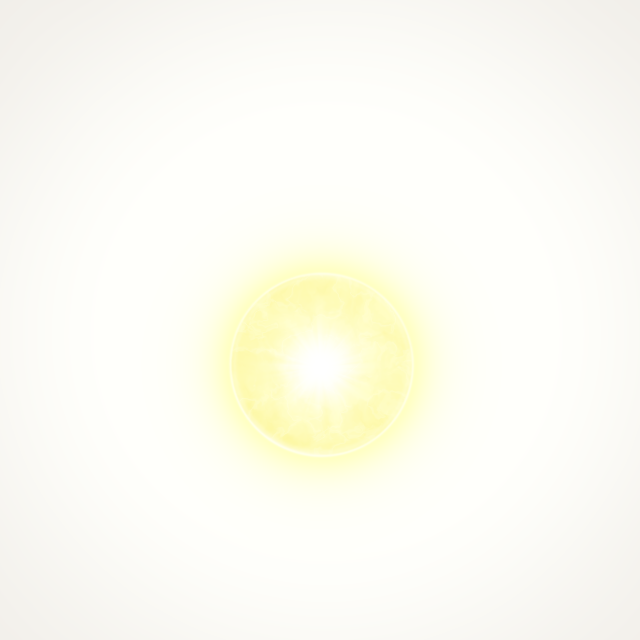
Write a Shadertoy shader that draws this background.

```glsl
// A pale yellow glowing orb with a white-hot core on a warm white, softly vignetted ground.

const vec2 ORB_CENTER = vec2(0.5026, 0.4300);
const vec2 CORE_CENTER = vec2(0.5010, 0.4265);
const vec2 LIGHT_CENTER = vec2(0.51, 0.48);
const float ORB_RADIUS = 0.1445;
const float RING_RADIUS = 0.1425;
const float RING_WIDTH = 0.0022;
const float CORE_RADIUS = 0.052;
const float GLOW_REACH = 0.034;
const float MOTTLE_SCALE = 42.0;

const vec3 GROUND = vec3(1.0, 1.0, 0.985);
const vec3 VIGNETTE = vec3(0.945, 0.935, 0.915);
const vec3 GLOW = vec3(1.0, 1.0, 0.70);
const vec3 ORB_LIGHT = vec3(1.0, 0.995, 0.77);
const vec3 ORB_DEEP = vec3(0.99, 0.965, 0.61);
const vec3 RING = vec3(1.0, 1.0, 0.88);
const vec3 WHITE = vec3(1.0);

float hash(vec2 p) {
    return fract(sin(dot(p, vec2(127.1, 311.7))) * 43758.5453);
}

float noise(vec2 p) {
    vec2 i = floor(p), f = fract(p);
    f = f * f * (3.0 - 2.0 * f);
    return mix(mix(hash(i), hash(i + vec2(1, 0)), f.x),
               mix(hash(i + vec2(0, 1)), hash(i + vec2(1, 1)), f.x), f.y);
}

float fbm(vec2 p) {
    float sum = 0.0, amp = 0.5;
    for (int i = 0; i < 4; i++) {
        sum += amp * noise(p);
        p = mat2(1.6, 1.2, -1.2, 1.6) * p + 7.3;
        amp *= 0.5;
    }
    return sum / 0.9375;
}

float gauss(float x, float width) {
    return exp(-x * x / (width * width));
}

vec3 background(vec2 p) {
    vec2 q = p - LIGHT_CENTER;
    float shade = smoothstep(0.31, 0.76, length(q * vec2(0.98, 1.0)));
    shade *= 0.96 + 0.08 * fbm(p * 6.0);
    return mix(GROUND, VIGNETTE, shade);
}

// Mottled body, deeper toward the rim and the left side
vec3 orbSurface(vec2 q) {
    float r = length(q) / ORB_RADIUS;
    vec2 warp = vec2(fbm(q * 30.0 + 3.0), fbm(q * 30.0 + 19.0)) - 0.5;
    float mottle = fbm(q * MOTTLE_SCALE + 2.0 * warp);
    float veins = gauss(fbm(q * 32.0 + 1.5 * warp + 41.0) - 0.5, 0.045);
    float depth = 0.12 + 0.36 * smoothstep(0.35, 0.95, r);
    depth += 0.9 * (mottle - 0.5) - 0.13 * q.x / ORB_RADIUS;
    vec3 color = mix(ORB_LIGHT, ORB_DEEP, clamp(depth, 0.0, 1.0));
    return mix(color, RING, 0.28 * veins);
}

// White centre with uneven radial streaks
float coreLight(vec2 q) {
    float r = length(q);
    vec2 dir = q / max(r, 1e-4);
    float streak = noise(dir * 7.0 + 20.0) * 0.6 + noise(dir * 17.0 + 50.0) * 0.4;
    float reach = CORE_RADIUS * (0.82 + 0.36 * streak);
    float heart = exp(-pow(r / reach, 3.0));
    float halo = 0.42 * gauss(r, CORE_RADIUS * (1.2 + 0.6 * streak));
    return clamp(heart + halo * (1.0 - heart), 0.0, 1.0);
}

void mainImage(out vec4 fragColor, in vec2 fragCoord) {
    float unit = min(iResolution.x, iResolution.y);
    vec2 p = (fragCoord - 0.5 * iResolution.xy) / unit + 0.5;
    vec2 q = p - ORB_CENTER;
    float r = length(q);
    float angle = atan(q.y, q.x);

    // Ground and outer glow
    vec3 color = background(p);
    float outside = max(r - ORB_RADIUS, 0.0);
    float glow = 0.74 * exp(-pow(outside / GLOW_REACH, 1.25)) + 0.07 * gauss(outside, 0.09);
    color = mix(color, GLOW, glow);

    // Orb body
    float edge = 0.002 + 1.0 / unit;
    float inside = 1.0 - smoothstep(RING_RADIUS - edge, RING_RADIUS + edge, r);
    color = mix(color, orbSurface(q), inside);

    // Rim: bright thin line with a fainter inner band
    float rimGain = 0.7 + 0.3 * noise(vec2(cos(angle), sin(angle)) * 3.0 + 9.0);
    float rim = gauss(r - RING_RADIUS, RING_WIDTH);
    float band = 0.35 * gauss(r - RING_RADIUS + 0.006, 0.004);
    color = mix(color, RING, clamp((rim + band) * rimGain, 0.0, 1.0));
    float lower = gauss(angle + 2.0, 0.55) + 0.7 * gauss(angle - 1.5, 0.25);
    color = mix(color, WHITE, 0.45 * lower * gauss(r - RING_RADIUS + 0.002, 0.003));

    // Core
    color = mix(color, WHITE, coreLight(p - CORE_CENTER));
    fragColor = vec4(color, 1.0);
}
```
